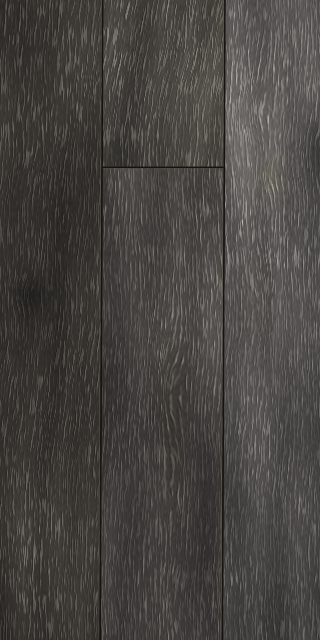
Reproduce this texture procedurally as a Shadertoy shader.

```glsl
// Dark brushed oak floor: three plank columns, the middle one split by a butt joint.
// A grain coordinate bends gently around elongated knots; thin pale pores, annual
// rings and fibres follow it, then board tone, sheen and bevelled seams are added.

const int KNOT_COUNT = 7;
const float JOINT_Y = 1.477;
const vec3 SEAM_DARK = vec3(0.085, 0.078, 0.062);
const vec3 BEVEL_TAN = vec3(0.36, 0.34, 0.26);
const vec3 PORE_LIGHT = vec3(0.235, 0.233, 0.222);
const vec3 OLIVE_STAIN = vec3(0.075, 0.065, 0.010);

// Knot centre (xy) and radii (zw)
const vec4 KNOTS[KNOT_COUNT] = vec4[](
    vec4(0.100, 1.075, 0.050, 0.045), vec4(0.535, 0.800, 0.045, 0.170),
    vec4(0.550, 0.520, 0.040, 0.150), vec4(0.850, 1.450, 0.040, 0.060),
    vec4(0.990, 1.530, 0.060, 0.120), vec4(0.810, 1.050, 0.045, 0.150),
    vec4(0.815, 1.640, 0.050, 0.100));
// Grain spread (x), sideways bow (y), stain: positive olive, negative dark (z)
const vec3 KNOT_STYLE[KNOT_COUNT] = vec3[](
    vec3(0.2, 0.010, -0.7), vec3(0.3, 0.020, 0.5), vec3(0.3, -0.018, 0.3),
    vec3(0.2, 0.015, 0.9), vec3(0.2, 0.020, -0.9), vec3(0.3, -0.020, 0.2),
    vec3(0.2, 0.018, 0.1));

vec2 hashGradient(vec2 cell) {
    vec3 h = fract(cell.xyx * vec3(0.1031, 0.1030, 0.0973));
    h += dot(h, h.yzx + 33.33);
    float angle = 6.2832 * fract((h.x + h.y) * h.z);
    return vec2(cos(angle), sin(angle));
}

float gradientNoise(vec2 p) {
    vec2 i = floor(p), f = p - i;
    vec2 w = f * f * f * (f * (f * 6.0 - 15.0) + 10.0);
    vec2 e = vec2(1.0, 0.0);
    float low = mix(dot(hashGradient(i), f),
                    dot(hashGradient(i + e.xy), f - e.xy), w.x);
    float high = mix(dot(hashGradient(i + e.yx), f - e.yx),
                     dot(hashGradient(i + e.xx), f - e.xx), w.x);
    return mix(low, high, w.y);
}

// Returns grain coordinate (x) and stain (y) for one board
vec2 grainField(vec2 p, float slope, float seed) {
    float bend = 0.036 * gradientNoise(p * vec2(3.0, 1.6) + seed)
               + 0.010 * gradientNoise(p * vec2(9.0, 5.0) + seed)
               + 0.002 * gradientNoise(p * vec2(40.0, 22.0) + seed);
    float grain = p.x - slope * p.y + bend;
    float stain = 0.0;
    for (int k = 0; k < KNOT_COUNT; k++) {
        vec2 d = p - KNOTS[k].xy;
        vec2 q = d / KNOTS[k].zw;
        float falloff = exp(-dot(q, q));
        grain += (KNOT_STYLE[k].y - KNOT_STYLE[k].x * d.x) * falloff;
        stain += KNOT_STYLE[k].z * falloff;
    }
    return vec2(grain, stain);
}

// Pale broken streaks, mixing loose pores with continuous ring lines
float poreStreaks(float grain, float y, float ringShare, float seed) {
    float coarse = gradientNoise(vec2(grain * 165.0 + seed, y * 13.0));
    float fine = gradientNoise(vec2(grain * 260.0 - seed, y * 34.0));
    float loose = smoothstep(0.06, 0.40, coarse + 0.45 * fine);
    float wobble = 0.9 * gradientNoise(vec2(grain * 18.0, y * 3.0) + seed);
    float wave = 0.5 + 0.5 * cos(6.2832 * (grain * 74.0 + wobble));
    float gaps = smoothstep(-0.20, 0.25, gradientNoise(vec2(grain * 60.0, y * 16.0) + seed)
                                         + 0.6 * fine);
    return mix(loose, wave * wave * wave * gaps, ringShare);
}

float lineMask(float dist, float halfWidth, float pixel) {
    return 1.0 - smoothstep(halfWidth - pixel, halfWidth + pixel, abs(dist));
}

void mainImage(out vec4 fragColor, in vec2 fragCoord) {
    vec2 p = fragCoord / iResolution.xy * vec2(1.0, 2.0);
    float pixel = 0.6 / iResolution.x;

    // Board layout
    float leftSeam = p.x - 0.313 - 0.004 * p.y;
    float rightSeam = p.x - 0.695 - 0.004 * p.y;
    bool isLeft = leftSeam < 0.0, isRight = rightSeam > 0.0;
    bool isMiddle = !isLeft && !isRight;
    bool isUpper = isMiddle && p.y > JOINT_Y;
    float seed = isLeft ? 3.7 : isRight ? 41.3 : isUpper ? 17.9 : 29.1;
    float slope = isLeft ? 0.06 : isRight ? 0.01 : isUpper ? 0.09 : 0.02;
    float ringShare = isLeft ? 0.30 : isRight ? 0.45 : isUpper ? 0.30 : 0.55;
    vec3 color = isLeft ? vec3(0.230, 0.218, 0.202)
               : isRight ? vec3(0.282, 0.274, 0.268)
               : isUpper ? vec3(0.248, 0.238, 0.222) : vec3(0.246, 0.235, 0.228);

    // Grain relief: pale pore with a shaded flank
    vec2 field = grainField(p, slope, seed);
    float pores = poreStreaks(field.x, p.y, ringShare, seed);
    float flank = poreStreaks(field.x + 0.003, p.y, ringShare, seed);
    float patches = 0.85 + 0.5 * gradientNoise(p * vec2(7.0, 3.5) + seed);
    color += PORE_LIGHT * pores * patches - 0.05 * flank;

    // Fibres, soft bands and knot stains
    color *= 1.0 + 0.16 * gradientNoise(vec2(field.x * 220.0, p.y * 60.0) + seed)
                 + 0.24 * gradientNoise(vec2(field.x * 14.0, p.y * 1.5) + seed)
                 + 0.24 * gradientNoise(p * vec2(4.0, 2.5) + seed);
    color += OLIVE_STAIN * max(field.y, 0.0) * (0.25 + 1.2 * pores);
    color *= 1.0 + 0.35 * min(field.y, 0.0);

    // Broad sheen from the upper right, dim band across the left board
    vec2 sheen = (p - vec2(0.80, 1.55)) / vec2(0.42, 0.75);
    vec2 dim = (p - vec2(0.05, 1.05)) / vec2(0.28, 0.45);
    color *= 0.91 + 0.38 * exp(-dot(sheen, sheen)) - 0.13 * exp(-dot(dim, dim));

    // Seams with a thin worn bevel on one side
    float jointOffset = isMiddle ? p.y - JOINT_Y : 1.0;
    float seamDist = min(min(abs(leftSeam), abs(rightSeam)), abs(jointOffset));
    float bevel = max(max(lineMask(leftSeam + 0.0042, 0.0014, pixel),
                          lineMask(rightSeam + 0.0042, 0.0014, pixel)),
                      lineMask(jointOffset + 0.0042, 0.0014, pixel));
    float wear = 0.55 + 0.6 * gradientNoise(p * 24.0);
    color = mix(color, BEVEL_TAN, bevel * clamp(wear, 0.0, 1.0));
    color = mix(color, SEAM_DARK, lineMask(seamDist, 0.0025, pixel));

    fragColor = vec4(clamp(color, 0.0, 1.0), 1.0);
}
```
